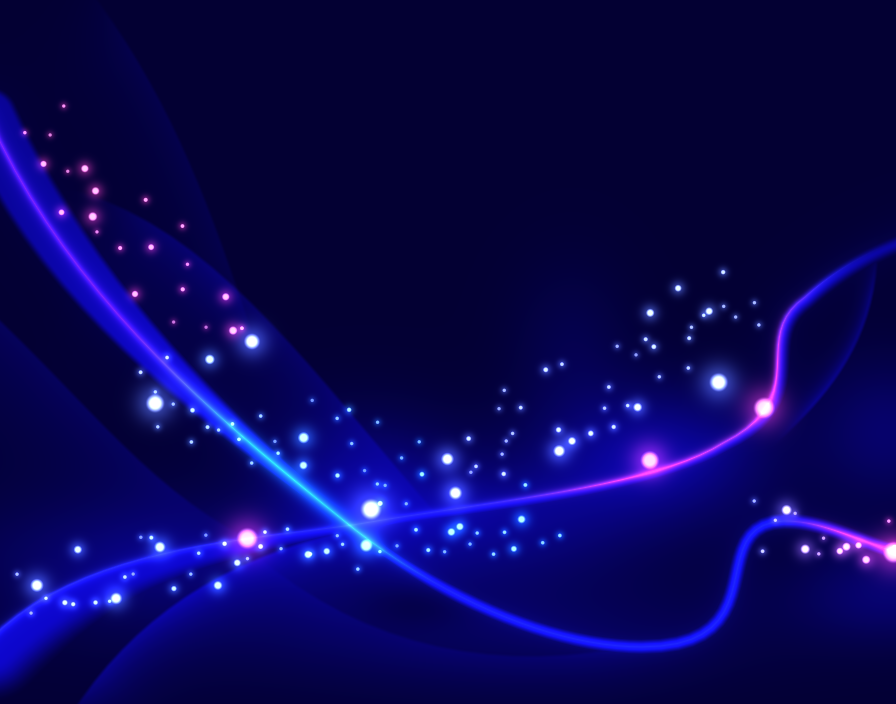
A WebGL 2 fragment shader for this background:

```glsl
#version 300 es
precision highp float;
// Glowing blue ribbons crossing on a navy field, with veils and sparks.
// Ribbons are chained Bezier curves shaded by signed distance; sparks are
// scattered by hash along slanted bands. Space is 7.68 x 6.04, y down.
uniform vec2 u_resolution;
out vec4 outColor;

vec3 hash3(float n) {
    return fract(sin(vec3(n, n + 17.3, n + 41.7) * 12.9898) * 4375.85);
}

// Gaussian light: center in xy, radii in zw
float blob(vec2 p, vec4 g) {
    vec2 q = (p - g.xy) / g.zw;
    return exp(-dot(q, q));
}

// Signed distance to a cubic Bezier (x) and the parameter there (y)
vec2 curve(vec2 p, vec4 ab, vec4 cd) {
    vec2 best = vec2(99, 0), from = ab.xy;
    for (int i = 1; i <= 20; i++) {
        float t = float(i) / 20.0;
        vec2 bc = mix(ab.zw, cd.xy, t);
        vec2 to = mix(mix(mix(ab.xy, ab.zw, t), bc, t), mix(bc, mix(cd.xy, cd.zw, t), t), t);
        vec2 e = to - from, r = p - from;
        float h = clamp(dot(r, e) / dot(e, e), 0.0, 1.0);
        float d = length(r - e * h);
        if (d < abs(best.x)) best = vec2(e.x * r.y < e.y * r.x ? -d : d, t + (h - 1.0) / 20.0);
        from = to;
    }
    return best;
}

// Keeps the nearer piece of a chain, numbering its parameter
vec2 join(vec2 chain, vec2 piece, float index) {
    return abs(piece.x) < abs(chain.x) ? piece + vec2(0, index) : chain;
}

// Soft sheet with one crisp edge, fading at both ends of its curve
float veil(vec2 k, float reach) {
    float ends = smoothstep(0.0, 0.25, k.y) * smoothstep(1.0, 0.7, k.y);
    return smoothstep(-0.02, 0.02, k.x) * exp(-max(k.x, 0.0) / reach) * ends;
}

vec3 spark(vec2 p, vec2 center, float r, vec3 tint) {
    float d = length(p - center);
    float halo = exp(-d * d / (r * r * 5.0));
    return mix(tint, vec3(1), 0.65) * smoothstep(r * 1.25, r * 0.5, d) + tint * halo * 0.5;
}

// Sparks scattered about the line from xy to zw
vec3 sparks(vec2 p, vec4 line, float spread, int count, vec3 first, vec3 last) {
    vec3 sum = vec3(0);
    vec2 along = line.zw - line.xy, side = normalize(vec2(-along.y, along.x));
    for (int i = 0; i < count; i++) {
        vec3 h = hash3(float(i) * 1.37 + line.x * 9.0);
        float t = (float(i) + h.x) / float(count);
        vec2 center = line.xy + along * t + side * spread * (h.y * 2.0 - 1.0);
        sum += spark(p, center, 0.016 + 0.038 * pow(h.z, 5.0), mix(first, last, t)) * (0.5 + 0.5 * h.z);
    }
    return sum;
}

void main() {
    vec2 uv = gl_FragCoord.xy / u_resolution;
    vec2 p = vec2(uv.x, 1.0 - uv.y) * vec2(7.68, 6.04);
    vec3 pink = vec3(1, 0.25, 0.6), cyan = vec3(0.1, 0.65, 1), ice = vec3(0.45, 0.6, 1);

    // Diffuse light
    float glow = 0.42 * blob(p, vec4(3.15, 4.25, 0.85, 0.65))
        + 0.55 * blob(p, vec4(5.6, 3.9, 0.95, 0.55))
        + 0.4 * blob(p, vec4(4.3, 4.5, 1.2, 0.5))
        + 0.3 * blob(p, vec4(7.6, 3.7, 0.6, 0.6))
        + 0.3 * blob(p, vec4(7.6, 5.1, 0.8, 0.4))
        + 0.3 * blob(p, vec4(1.2, 4.8, 1.5, 0.5))
        + 0.14 * blob(p, vec4(4.9, 3, 0.5, 0.7))
        + 0.2 * blob(p, vec4(4, 5.4, 2.6, 0.5));
    glow *= 1.0 - 0.6 * blob(p, vec4(3.6, 5.2, 0.5, 0.2));

    // Veils
    glow += 0.14 * veil(curve(p, vec4(0.6, -0.3, 1.5, 0.8), vec4(1.85, 1.9, 2.3, 3.3)), 0.3);
    glow += 0.28 * veil(curve(p, vec4(0.5, 1.6, 1.9, 1.9), vec4(2.8, 3.4, 4, 4.7)), 0.45);
    glow += 0.22 * veil(curve(p, vec4(-0.9, 2, 0.5, 3), vec4(1.1, 4.2, 2.3, 4.7)), 0.6);
    glow += 0.45 * veil(curve(p, vec4(0.4, 6.5, 1, 5.3), vec4(2, 4.7, 3.3, 4.5)), 0.25);
    glow += 0.14 * veil(curve(p, vec4(2, 4.6, 3.2, 5.7), vec4(4.6, 5.9, 6.3, 5.3)), 0.3);
    glow += 0.45 * veil(curve(p, vec4(7.52, 2, 7.55, 2.9), vec4(7.1, 3.4, 6.6, 3.85)), 0.06);

    // Falling ribbon: upper left, through the crossing, to the right edge
    vec2 fall = curve(p, vec4(-0.1, 1, 0.6, 2.6), vec4(2, 3.7, 3.05, 4.55));
    fall = join(fall, curve(p, vec4(3.05, 4.55, 3.9, 5.2), vec4(4.8, 5.55, 5.5, 5.55)), 1.0);
    fall = join(fall, curve(p, vec4(5.5, 5.55, 6.7, 5.55), vec4(6, 4.5, 6.72, 4.47)), 2.0);
    fall = join(fall, curve(p, vec4(6.72, 4.47, 7.05, 4.47), vec4(7.3, 4.62, 7.8, 4.78)), 3.0);
    float s = fall.y, d = abs(fall.x);
    float width = mix(0.25, 0.07, smoothstep(0.1, 1.0, s));
    float body = smoothstep(width + 0.015, width - 0.06, d) * mix(0.5, 0.85, smoothstep(0.0, 0.8, s));
    glow = max(glow, body) + 0.15 * exp(-d / 0.15);
    vec3 core = mix(vec3(0.45, 0.12, 0.6), cyan, smoothstep(0.4, 0.75, s));
    core = mix(core, vec3(0.06, 0.12, 0.4), smoothstep(0.95, 1.3, s));
    core = mix(core, pink, smoothstep(2.9, 3.6, s));
    vec3 light = core * (exp(-d / 0.025) + 0.45 * blob(vec2(s, d), vec4(0.82, 0, 0.2, 0.09)));

    // Rising ribbon: broad at lower left, a thin hot thread further right
    vec2 rise = curve(p, vec4(-0.1, 5.5, 0.7, 4.7), vec4(2, 4.65, 3.05, 4.5));
    rise = join(rise, curve(p, vec4(3.05, 4.5, 4.2, 4.3), vec4(5.6, 4.18, 6.2, 3.8)), 1.0);
    rise = join(rise, curve(p, vec4(6.2, 3.8, 7, 3.4), vec4(6.4, 2.9, 6.9, 2.55)), 2.0);
    rise = join(rise, curve(p, vec4(6.9, 2.55, 7.15, 2.32), vec4(7.45, 2.15, 7.8, 2.02)), 3.0);
    s = rise.y;
    d = abs(rise.x);
    width = mix(0.5, 0.07, smoothstep(0.0, 1.0, s));
    body = smoothstep(-0.05, 0.03, rise.x) * smoothstep(width + 0.05, width * 0.4, rise.x);
    glow = max(glow, body * mix(0.8, 0.5, smoothstep(2.8, 3.8, s))) + 0.12 * exp(-d / 0.15);
    float heat = min(exp(-pow((s - 1.72) * 4.0, 2.0)) + exp(-pow((s - 2.45) * 2.0, 2.0)), 1.0);
    light += mix(vec3(0.12, 0.15, 0.5), pink, heat) * exp(-d / 0.022) * smoothstep(3.9, 2.7, s);

    // Scattered sparks, then larger glints
    light += sparks(p, vec4(0.2, 1, 2, 3), 0.4, 22, pink, pink);
    light += sparks(p, vec4(1.2, 3.2, 3.6, 4.2), 0.4, 30, ice, cyan);
    light += sparks(p, vec4(0.1, 5, 4.8, 4.4), 0.28, 52, ice, cyan);
    light += sparks(p, vec4(3.8, 4.1, 6.5, 2.5), 0.38, 40, ice, ice);
    light += sparks(p, vec4(6.4, 4.5, 7.7, 4.7), 0.22, 14, ice, pink);
    light += spark(p, vec2(2.12, 4.62), 0.08, pink) + spark(p, vec2(6.55, 3.5), 0.08, pink);
    light += spark(p, vec2(5.57, 3.95), 0.07, pink) + spark(p, vec2(7.66, 4.74), 0.08, pink);
    light += spark(p, vec2(3.18, 4.37), 0.08, ice) + spark(p, vec2(6.16, 3.28), 0.07, ice);
    light += spark(p, vec2(1.33, 3.46), 0.07, ice) + spark(p, vec2(2.16, 2.93), 0.06, ice);

    vec3 color = vec3(0.01, 0, 0.2) + min(glow, 0.95) * vec3(0.05, 0.03, 0.72);
    outColor = vec4(min(color + light, 1.0), 1);
}
```
